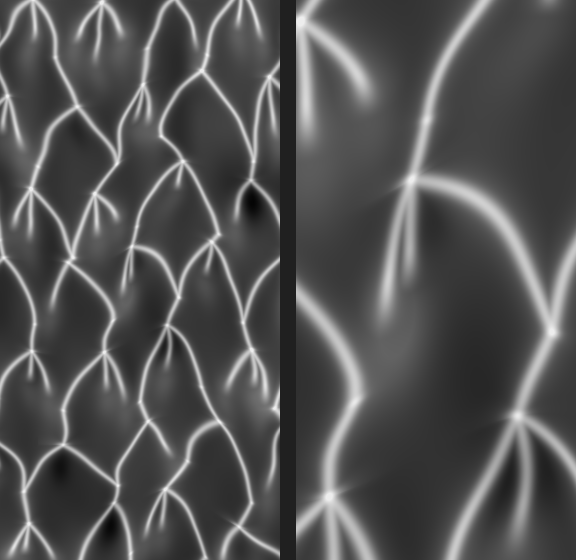
Left: the whole. Right: its middle third, enlarged.
Write a WebGL 1 fragment shader that draws this pattern.

```glsl
precision highp float;
// Pale glowing strands run down a dark ground, fork into arches and rejoin.
// They follow a jittered, stretched honeycomb of fork and merge nodes;
// some strands hang loose and fade into a soft glow, some arches hold dark pits.
uniform vec2 u_resolution;

const vec2 CELL = vec2(0.125, 0.30);   // column width, row height
const float CORE_WIDTH = 0.0095;
const float HALO_WIDTH = 0.024;
const float STRAND_LIGHT = 0.56;

float hash(vec2 p, float seed) {
  p = fract(p * vec2(0.1031, 0.1030) + seed * 0.137);
  p += dot(p, p.yx + 33.33);
  return fract((p.x + p.y) * p.x * 17.3);
}

float valueNoise(vec2 p, float seed) {
  vec2 i = floor(p), f = fract(p);
  f = f * f * (3.0 - 2.0 * f);
  float low = mix(hash(i, seed), hash(i + vec2(1, 0), seed), f.x);
  float high = mix(hash(i + vec2(0, 1), seed), hash(i + vec2(1, 1), seed), f.x);
  return mix(low, high, f.y);
}

float gaussian(vec2 offset, vec2 size) {
  vec2 q = offset / size;
  return exp(-dot(q, q));
}

// Position of a lattice node; merges sit below the forks of their row
vec2 nodeAt(vec2 id, float drop) {
  vec2 jitter = vec2(hash(id, 1.0), hash(id, 2.0)) - 0.5;
  return (id + jitter * vec2(0.65, 0.26) - vec2(0.0, drop)) * CELL;
}

vec2 forkAt(vec2 id) { return nodeAt(id, 0.0); }
vec2 mergeAt(vec2 id) { return nodeAt(id, 0.72); }

// Light of one curved strand going down; it fades out towards t = cut
float strand(vec2 p, vec2 top, vec2 bottom, float bend, float cut) {
  float height = top.y - bottom.y;
  float t = (top.y - p.y) / height;
  float tc = clamp(t, 0.0, 1.0);
  float rest = 1.0 - tc;
  float curve = mix(tc, 1.0 - rest * rest * rest, bend);
  float slope = (bottom.x - top.x) / height * mix(1.0, 3.0 * rest * rest, bend);
  float across = (p.x - mix(top.x, bottom.x, curve)) / sqrt(1.0 + slope * slope);
  float d = length(vec2(across, (t - tc) * height));
  float fade = 1.0 - smoothstep(cut - 0.45, cut, tc);
  d /= mix(1.6, 1.0, fade);
  float core = d / CORE_WIDTH, halo = d / HALO_WIDTH;
  return fade * (0.78 * exp(-core * core) + 0.22 * exp(-halo * halo));
}

// Fourth power sum of lights: a soft maximum that brightens junctions
float power4(float a) { return a * a * a * a; }

// Adds a loose strand to x (light) and the glow at its tip to y
vec2 looseStrand(vec2 p, vec2 top, vec2 tip, float bend) {
  float light = strand(p, top, tip, bend, 1.0);
  return vec2(power4(light), gaussian(p - tip, vec2(0.042, 0.085)));
}

// One leg from a fork to a merge, either joined or hanging loose
vec2 leg(vec2 p, vec2 forkId, vec2 merge, bool loose) {
  vec2 top = forkAt(forkId);
  if (!loose) return vec2(power4(strand(p, top, merge, 0.55, 2.0)), 0.0);
  vec2 reach = vec2(0.55, mix(0.75, 1.1, hash(forkId, 3.0)));
  return looseStrand(p, top, mix(top, merge, reach), 0.6);
}

void main() {
  vec2 uv = gl_FragCoord.xy / u_resolution.x;

  // Wavering strands, rows shifted along the width
  vec2 p = uv;
  p.x += 0.042 * (valueNoise(uv * vec2(5.0, 9.0), 5.0) - 0.5);
  p.y += 0.20 * valueNoise(vec2(uv.x * 3.2, uv.y * 0.8), 6.0);

  vec2 base = floor(p / CELL);
  vec2 light = vec2(0.0);   // strand light, tip glow
  float pit = 0.0;

  for (int j = 0; j <= 2; j++) {
    for (int i = -2; i <= 2; i++) {
      vec2 id = base + vec2(float(i), float(j));
      float pick = hash(id, 4.0);
      if (mod(id.x + id.y, 2.0) < 0.5) {
        // Fork: a dark pit under the arch, sometimes a hanging spur
        vec2 fork = forkAt(id);
        float depth = pow(hash(id, 7.0), 2.5);
        vec2 pitSize = vec2(0.035, 0.06) * (0.8 + 0.6 * depth);
        pit += depth * gaussian(p - fork + vec2(0.0, 0.075), pitSize);
        vec2 hang = vec2(0.04 * (pick - 0.5), -CELL.y * mix(0.35, 0.75, pick));
        if (hash(id, 8.0) > 0.5) light += looseStrand(p, fork, fork + hang, 0.2);
      } else {
        // Merge: two legs, at most one of them loose, and the stem below
        vec2 merge = mergeAt(id);
        light += leg(p, id - vec2(1, 0), merge, pick < 0.33);
        light += leg(p, id + vec2(1, 0), merge, pick > 0.67);
        light.x += power4(strand(p, merge, forkAt(id - vec2(0, 1)), 0.0, 2.0));
      }
    }
  }

  // Streaky dark ground, lifted by glows and sunk in pits
  float streaks = valueNoise(uv * vec2(11.0, 4.5), 9.0);
  float ground = 0.155 + 0.11 * streaks + 0.13 * min(light.y, 1.3);
  ground = max(ground - 0.24 * pit, 0.015);
  float shade = ground + STRAND_LIGHT * sqrt(sqrt(light.x));
  gl_FragColor = vec4(vec3(min(shade, 0.93)), 1.0);
}
```
